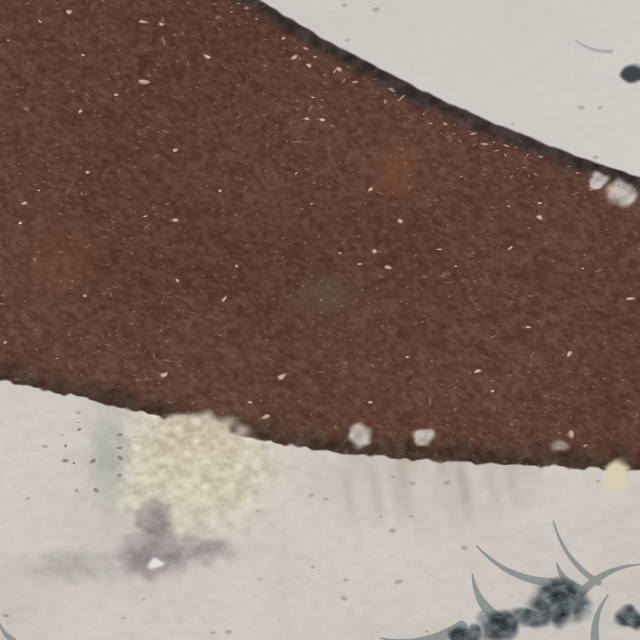
This texture is drawn by a three.js fragment shader. Its source:

```glsl
// A broad band of rough brown paint sweeping across pale sandy ground.
// Two curves bound the band; value noise gives grain, jittered cells give
// flecks, and soft ellipses and tapered strokes make stains, stones and plants.
varying vec2 vUv;

float hash(vec2 p) {
  vec3 q = fract(vec3(p.xyx) * 0.1031);
  q += dot(q, q.yzx + 33.33);
  return fract((q.x + q.y) * q.z);
}

float noise(vec2 p) {
  vec2 i = floor(p), f = fract(p);
  f = f * f * (3.0 - 2.0 * f);
  return mix(mix(hash(i), hash(i + vec2(1, 0)), f.x),
             mix(hash(i + vec2(0, 1)), hash(i + vec2(1, 1)), f.x), f.y);
}

float fbm(vec2 p) {
  float sum = 0.0, amp = 0.5;
  for (int i = 0; i < 4; i++) {
    sum += amp * noise(p);
    p = mat2(1.6, 1.2, -1.2, 1.6) * p + 7.3;
    amp *= 0.5;
  }
  return sum / 0.94;
}

// One small speck in a share of the cells of a jittered grid
float flecks(vec2 p, float cells, float share) {
  vec2 g = p * cells, id = floor(g);
  vec2 c = 0.3 + 0.4 * vec2(hash(id + 3.1), hash(id + 8.7));
  vec2 d = fract(g) - c;
  d.y += 0.4 * d.x * (hash(id + 5.0) - 0.7);
  float r = mix(0.1, 0.28, hash(id + 19.0));
  return step(1.0 - share, hash(id + 41.0)) * smoothstep(r, r * 0.3, length(d * vec2(0.8, 1.3)));
}

// Ellipse with a soft rim, 1 inside
float blob(vec2 p, vec2 c, vec2 r, float soft) {
  return 1.0 - smoothstep(1.0 - soft, 1.0 + soft, length((p - c) / r));
}

// Bent stroke that tapers from a to b
float blade(vec2 p, vec2 a, vec2 b, float w) {
  vec2 ab = b - a;
  float t = clamp(dot(p - a, ab) / dot(ab, ab), 0.0, 1.0);
  vec2 bend = vec2(-ab.y, ab.x) * 0.4 * t * (1.0 - t);
  return 1.0 - smoothstep(0.0, 0.0025, length(p - a - ab * t - bend) - w * (1.0 - t));
}

void main() {
  vec2 p = vUv;
  vec2 warp = vec2(noise(p * 55.0), noise(p * 55.0 + 31.0)) - 0.5;
  vec2 q = p + warp * 0.014;
  float broad = fbm(p * 5.0), fine = fbm(p * vec2(75.0, 100.0));
  float grain = fbm(mat2(0.92, 0.38, -0.38, 0.92) * p * vec2(120.0, 190.0));

  // Distances into the band from its upper and lower borders
  float x = p.x - 0.404;
  float top = (1.0 - 0.62 * x + 0.263 * x * x - p.y) * 0.88;
  float lineA = 0.408 - 0.235 * p.x, lineB = 0.314 - 0.05 * p.x;
  float h = max(0.03 - abs(lineA - lineB), 0.0);
  float low = p.y - max(lineA, lineB) - h * h * 8.0;
  top += (noise(p * 70.0) - 0.5) * 0.003;
  low += (noise(p * 90.0) - 0.5) * 0.007;

  // Sandy ground
  vec3 sand = vec3(0.795, 0.773, 0.745) + (broad - 0.5) * 0.06 + (fine - 0.5) * 0.055;
  sand = mix(sand, vec3(0.82, 0.805, 0.79), 0.5 * step(0.6, p.y));
  sand -= 0.13 * flecks(p, 38.0, 0.07);
  float clump = blob(q, vec2(0.3, 0.275), vec2(0.13, 0.105), 0.5);
  sand = mix(sand, vec3(0.82, 0.78, 0.69) + (fine - 0.5) * 0.3, clump * 0.85);
  sand -= 0.3 * flecks(q, 45.0, 0.3) * blob(p, vec2(0.15, 0.29), vec2(0.06, 0.07), 0.4);
  sand = mix(sand, vec3(0.6, 0.62, 0.62), 0.5 * blob(q, vec2(0.17, 0.29), vec2(0.025, 0.065), 0.8));

  // Grey stain and rusty runs under the band
  float stain = max(blob(q, vec2(0.243, 0.175), vec2(0.024, 0.042), 0.5),
                    blob(q, vec2(0.24, 0.132), vec2(0.05, 0.034), 0.5));
  stain = max(stain, 0.75 * blob(q, vec2(0.305, 0.14), vec2(0.055, 0.018), 0.6));
  stain = max(stain, 0.4 * blob(q, vec2(0.12, 0.115), vec2(0.07, 0.02), 0.8));
  sand = mix(sand, vec3(0.56, 0.53, 0.53) + (fine - 0.5) * 0.2, stain * 0.85);
  sand = mix(sand, vec3(0.87), blob(q, vec2(0.243, 0.12), vec2(0.012, 0.009), 0.4));
  float runs = noise(vec2(p.x * 65.0 + p.y * 12.0, p.y * 9.0));
  sand = mix(sand, vec3(0.62, 0.53, 0.46), 0.6 * runs * blob(p, vec2(0.66, 0.25), vec2(0.13, 0.06), 0.7));

  // Rough brown paint with faint patches and bright specks
  vec3 paint = vec3(0.365, 0.25, 0.205) + (broad - 0.5) * 0.05;
  paint += (grain - 0.5) * vec3(0.15, 0.14, 0.13) + (fine - 0.5) * 0.06;
  paint = mix(paint, vec3(0.47, 0.29, 0.2), 0.5 * blob(q, vec2(0.62, 0.735), vec2(0.03, 0.04), 0.6));
  paint = mix(paint, vec3(0.47, 0.29, 0.22), 0.3 * blob(q, vec2(0.1, 0.59), vec2(0.06, 0.05), 0.8));
  paint = mix(paint, vec3(0.36, 0.31, 0.25), 0.6 * blob(q, vec2(0.51, 0.54), vec2(0.04, 0.025), 0.8));
  paint += 0.42 * flecks(q, 42.0, 0.055) + 0.14 * flecks(q, 85.0, 0.22);

  // Dark borders, gritty on their inner side
  float rimTop = 1.0 - smoothstep(0.008, 0.032, top + warp.x * 0.012);
  float rimLow = 1.0 - smoothstep(0.008, 0.042, low + warp.y * 0.02);
  paint = mix(paint, vec3(0.21, 0.19, 0.19) + (fine - 0.5) * 0.2, rimTop * 0.85);
  paint = mix(paint, vec3(0.25, 0.2, 0.17) + (fine - 0.5) * 0.22, rimLow * 0.8);
  float grit = smoothstep(0.012, 0.022, top) * (1.0 - smoothstep(0.035, 0.06, top));
  paint += 0.32 * flecks(q, 60.0, 0.55) * max(grit, 0.4 * rimLow);
  vec3 col = mix(sand, paint, smoothstep(-0.0025, 0.0025, min(top, low)));

  // Pale crumbs spilling over the lower border, and loose stones
  float crumbs = blob(p + warp * 0.035, vec2(0.305, 0.315), vec2(0.075, 0.036), 0.35);
  col = mix(col, vec3(0.79, 0.75, 0.67) + (fine - 0.5) * 0.28, crumbs);
  float stones = max(blob(q, vec2(0.56, 0.32), vec2(0.014, 0.018), 0.35), blob(q, vec2(0.663, 0.316), vec2(0.014, 0.01), 0.4));
  stones = max(stones, max(blob(q, vec2(0.97, 0.698), vec2(0.022, 0.018), 0.35), blob(q, vec2(0.935, 0.72), vec2(0.013, 0.011), 0.4)));
  stones = max(stones, 0.6 * blob(q, vec2(0.875, 0.3), vec2(0.012, 0.009), 0.5));
  col = mix(col, vec3(0.77, 0.74, 0.71) + (fine - 0.5) * 0.3, stones * 0.9);
  col = mix(col, vec3(0.84, 0.8, 0.7), blob(q, vec2(0.965, 0.257), vec2(0.02, 0.022), 0.3));
  col = mix(col, vec3(0.25, 0.27, 0.29), blob(q, vec2(0.993, 0.885), vec2(0.023, 0.017), 0.25));
  col = mix(col, vec3(0.6), 0.6 * blade(p, vec2(0.955, 0.92), vec2(0.9, 0.937), 0.002));

  // Grey-green plant: leaf tufts and thin blades
  float tufts = max(blob(q, vec2(0.875, 0.06), vec2(0.042, 0.034), 0.3), blob(q, vec2(0.78, 0.022), vec2(0.032, 0.025), 0.35));
  tufts = max(tufts, max(blob(q, vec2(0.73, 0.004), vec2(0.025, 0.017), 0.3), blob(q, vec2(0.985, 0.034), vec2(0.025, 0.018), 0.3)));
  tufts = max(tufts, blob(q, vec2(0.83, 0.035), vec2(0.03, 0.016), 0.4));
  float leaves = max(blade(p, vec2(0.86, 0.09), vec2(0.745, 0.147), 0.006), blade(p, vec2(0.935, 0.09), vec2(0.865, 0.185), 0.004));
  leaves = max(leaves, max(blade(p, vec2(0.91, 0.075), vec2(1.0, 0.118), 0.006), blade(p, vec2(0.775, 0.035), vec2(0.738, 0.103), 0.009)));
  leaves = max(leaves, max(blade(p, vec2(0.72, 0.02), vec2(0.595, 0.003), 0.009), blade(p, vec2(0.9, 0.08), vec2(0.87, 0.12), 0.008)));
  leaves = max(leaves, max(blade(p, vec2(0.93, 0.0), vec2(0.95, 0.07), 0.006), blade(p, vec2(0.02, 0.0), vec2(0.0, 0.025), 0.004)));
  col = mix(col, vec3(0.5, 0.53, 0.53), leaves * 0.8);
  col = mix(col, vec3(0.27, 0.3, 0.32) + (fine - 0.5) * 0.5, tufts * 0.9);

  gl_FragColor = vec4(clamp(col, 0.0, 1.0), 1.0);
}
```
